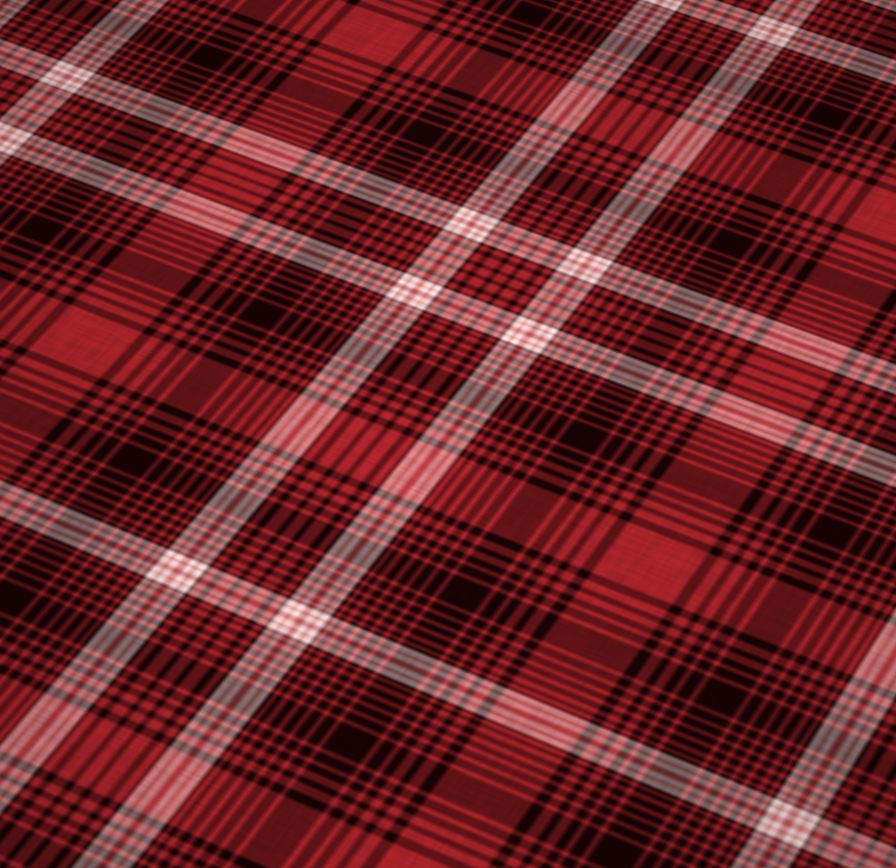
This pattern is drawn by a Shadertoy shader. Its source:

```glsl
// Red, black and white tartan cloth seen at a slant, with paired pale bands.
#define RED vec3(0.655, 0.135, 0.16)
#define DARK vec3(0.09, 0.010, 0.014)
#define PALE vec3(0.95, 0.84, 0.83)
#define BAND_POS 0.105      // pale band centre, in repeats from the pair centre
#define BAND_HALF 0.035     // half width of a pale band
#define TILT vec2(-0.055, -0.10)  // perspective along each thread direction
#define ORIGIN vec2(0.576, 0.321) // centre of the main crossing
#define AXIS_U vec2(0.595, 0.214) // one repeat along the shallow threads
#define AXIS_V vec2(-0.365, 0.340) // one repeat along the steep threads
#define BLUR 0.0075         // softness of the thread edges, in repeats
#define GRAIN 0.10          // strength of the yarn variation

const int LINE_COUNT = 12;
// Dark lines of half a repeat: centre, half width
const vec2 LINES[LINE_COUNT] = vec2[LINE_COUNT](
    vec2(0.014, 0.005), vec2(0.046, 0.006),
    vec2(0.157, 0.004), vec2(0.177, 0.006), vec2(0.198, 0.006),
    vec2(0.219, 0.007), vec2(0.242, 0.008), vec2(0.289, 0.031),
    vec2(0.338, 0.009), vec2(0.363, 0.007), vec2(0.391, 0.006),
    vec2(0.424, 0.009));

float hash(vec2 p) {
    return fract(sin(dot(p, vec2(127.1, 311.7))) * 43758.5453);
}

float valueNoise(vec2 p) {
    vec2 i = floor(p), f = fract(p);
    f = f * f * (3.0 - 2.0 * f);
    return mix(mix(hash(i), hash(i + vec2(1, 0)), f.x),
               mix(hash(i + vec2(0, 1)), hash(i + vec2(1, 1)), f.x), f.y);
}

// Soft-edged stripe coverage, with its area kept when narrower than the blur
float stripe(float x, float centre, float halfWidth, float soft) {
    float d = abs(x - centre);
    return clamp((halfWidth - d) / soft + 0.5, 0.0, 1.0)
         - clamp((-halfWidth - d) / soft + 0.5, 0.0, 1.0);
}

// Thread colour across one mirrored repeat
vec3 sett(float t, float soft) {
    float d = abs(fract(t + 0.5) - 0.5);
    float dark = 0.0;
    for (int i = 0; i < LINE_COUNT; i++)
        dark = max(dark, stripe(d, LINES[i].x, LINES[i].y, soft));
    vec3 col = mix(RED, DARK, dark);

    // Pale band with dark selvedges, a red middle and thin side lines
    float e = abs(d - BAND_POS);
    col = mix(col, DARK, stripe(e, BAND_HALF + 0.001, 0.005, soft));
    col = mix(col, PALE, stripe(e, 0.0, BAND_HALF, soft));
    col = mix(col, RED, 0.75 * stripe(e, 0.0, 0.006, soft));
    return mix(col, RED, 0.50 * stripe(e, 0.020, 0.003, soft));
}

// Inverse perspective: canvas point to repeats along both thread directions
vec2 clothCoords(vec2 p) {
    vec2 a = AXIS_U - TILT.x * p;
    vec2 b = AXIS_V - TILT.y * p;
    vec2 q = p - ORIGIN;
    return vec2(q.x * b.y - q.y * b.x, a.x * q.y - a.y * q.x)
         / (a.x * b.y - a.y * b.x);
}

void mainImage(out vec4 fragColor, in vec2 fragCoord) {
    vec2 p = fragCoord / iResolution.y;
    p.y = 1.0 - p.y;
    vec2 cloth = clothCoords(p);
    vec2 px = vec2(length(vec2(dFdx(cloth.x), dFdy(cloth.x))),
                   length(vec2(dFdx(cloth.y), dFdy(cloth.y))));
    vec2 soft = max(px * 1.2, vec2(BLUR));

    // The lowest pale band stands alone: skip its twin
    vec2 st = cloth;
    if (st.y > 1.0 - BAND_POS) st.y += 2.0 * BAND_POS;
    vec3 warp = sett(st.x, soft.x);
    vec3 weft = sett(st.y, soft.y);
    vec3 col = 0.5 * (warp + weft);

    // Yarn variation and gentle shading
    float yarn = valueNoise(cloth * vec2(190.0, 25.0))
               + valueNoise(cloth * vec2(25.0, 190.0)) - 1.0;
    col *= 1.0 + GRAIN * yarn;
    vec2 c = fragCoord / iResolution.xy - 0.5;
    col *= 1.02 - 0.30 * dot(c, c) + 0.08 * (valueNoise(p * 4.0) - 0.5);
    fragColor = vec4(clamp(col, 0.0, 1.0), 1.0);
}
```
